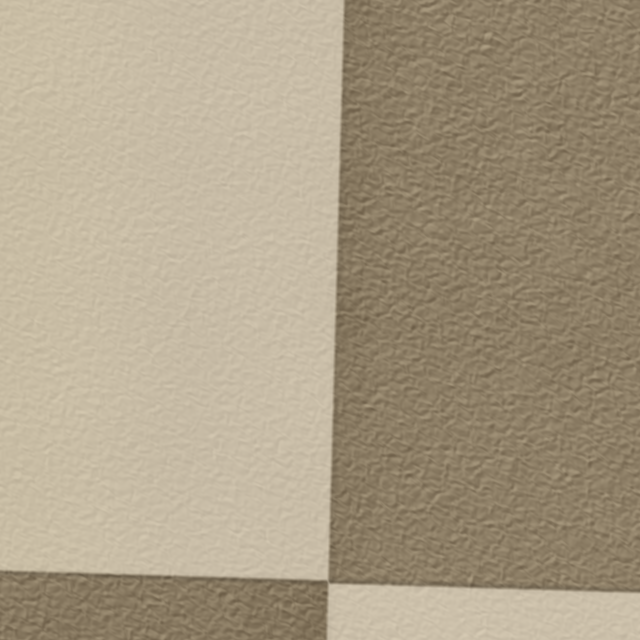
Write a WebGL 1 fragment shader that draws this texture.

```glsl
precision highp float;
// Embossed pebbled leather in a slightly tilted cream and brown checker.

uniform vec2 u_resolution;

const vec3 CREAM = vec3(0.784, 0.738, 0.653);
const vec3 BROWN = vec3(0.554, 0.496, 0.400);
const float EDGE_SOFTNESS = 0.0034;

vec2 hashGradient(vec2 cell) {
  vec2 k = vec2(dot(cell, vec2(127.1, 311.7)), dot(cell, vec2(269.5, 183.3)));
  return 2.0 * fract(sin(k) * 43758.55) - 1.0;
}

float gradientNoise(vec2 p) {
  vec2 i = floor(p);
  vec2 f = fract(p);
  vec2 w = f * f * f * (f * (f * 6.0 - 15.0) + 10.0);
  float a = dot(hashGradient(i), f);
  float b = dot(hashGradient(i + vec2(1.0, 0.0)), f - vec2(1.0, 0.0));
  float c = dot(hashGradient(i + vec2(0.0, 1.0)), f - vec2(0.0, 1.0));
  float d = dot(hashGradient(i + vec2(1.0, 1.0)), f - vec2(1.0, 1.0));
  return mix(mix(a, b, w.x), mix(c, d, w.x), w.y);
}

// Height of the grain: short slanted pebbles with finer pores.
float grainHeight(vec2 uv) {
  vec2 p = vec2(uv.x - 0.25 * uv.y, uv.y + 0.30 * uv.x) * vec2(76.0, 98.0);
  vec2 q = p * 0.6;
  p += 0.7 * vec2(gradientNoise(q + 17.0), gradientNoise(q + 43.0));
  float height = gradientNoise(p);
  // Turn the finer layer so that its lattice does not line up.
  vec2 fine = mat2(0.8, 0.6, -0.6, 0.8) * p * 1.6 + 11.3;
  return height + 0.5 * gradientNoise(fine);
}

// Directional relief from light at the upper left.
float emboss(vec2 uv, vec2 lightStep) {
  return grainHeight(uv - lightStep) - grainHeight(uv + lightStep);
}

// Signed distances to the upright (x) and level (y) seams.
vec2 seamDistances(vec2 uv) {
  float upright = uv.x - (0.5105 + 0.0275 * uv.y);
  float levelDrop = 0.0045 * smoothstep(-0.004, 0.004, upright);
  float level = uv.y - (0.1085 - 0.0300 * uv.x - levelDrop);
  return vec2(upright, level);
}

float seamLine(float dist, float width) {
  return exp(-dist * dist / (width * width));
}

void main() {
  vec2 uv = gl_FragCoord.xy / u_resolution;
  vec2 seam = seamDistances(uv);

  // Checker coverage: brown at the upper right and lower left.
  vec2 side = smoothstep(-EDGE_SOFTNESS, EDGE_SOFTNESS, seam);
  float brown = mix(1.0 - side.x, side.x, side.y);
  vec3 color = mix(CREAM, BROWN, brown);

  // Broad uneven tone, with darker brown beside the upright seam.
  float tone = 0.016 * gradientNoise(uv * 5.0 + 3.0);
  tone += 0.030 * brown * gradientNoise(uv * 19.0 + 29.0);
  tone -= 0.030 * brown * exp(-abs(seam.x) * 14.0);
  tone -= 0.025 * brown * (1.0 - side.y);
  tone += 0.012 * (1.0 - brown) * (1.0 - side.y);
  color += tone * vec3(1.0, 1.0, 0.95);
  color.b -= 0.012 * (1.0 - brown) * (1.0 - smoothstep(0.0, 0.35, uv.x));

  // Grain relief, stronger on the brown panels and varying in depth.
  float relief = emboss(uv, vec2(0.0014, -0.0023));
  relief *= 1.0 + 0.5 * gradientNoise(uv * 26.0 + 7.0);
  relief = relief / (1.0 + 0.25 * abs(relief));
  color += relief * mix(0.056, 0.138, brown) * vec3(1.0, 1.0, 0.92);

  // Soft shadows sunk into the seams.
  float shadow = 0.06 * seamLine(seam.x - 0.004, 0.005);
  shadow += 0.14 * seamLine(seam.y + mix(0.003, -0.003, side.x), 0.0045);
  color *= 1.0 - shadow * mix(0.35, 1.0, brown);

  gl_FragColor = vec4(clamp(color, 0.0, 1.0), 1.0);
}
```
